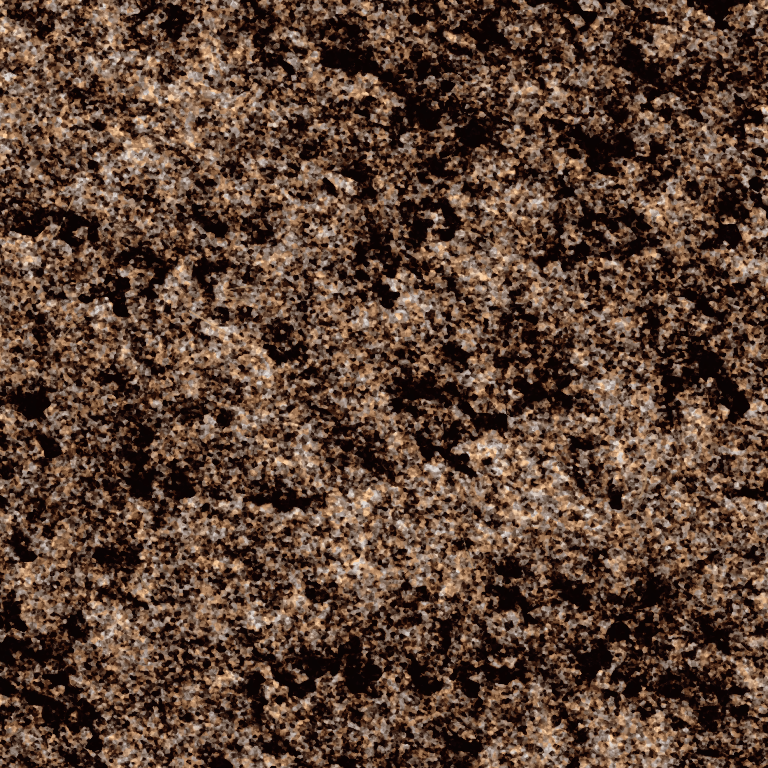
A WebGL 1 fragment shader for this texture:

```glsl
precision highp float;
// Dry, loose soil under low light: tan grains, black voids and a few straws.
// Smooth cellular noise at five scales is summed into one roughly normal
// "exposure" value, which a six-colour earth ramp turns into tones.

uniform vec2 u_resolution;

const vec3 VOID_BLACK = vec3(0.07, 0.02, 0.02);
const vec3 DEEP_BROWN = vec3(0.19, 0.09, 0.05);
const vec3 EARTH      = vec3(0.31, 0.20, 0.14);
const vec3 CLAY       = vec3(0.44, 0.33, 0.25);
const vec3 SAND       = vec3(0.56, 0.45, 0.37);
const vec3 PALE_GRAIN = vec3(0.71, 0.60, 0.52);
const vec3 GLINT      = vec3(0.92, 0.83, 0.74);
const vec3 STRAW      = vec3(0.66, 0.53, 0.40);

vec3 hash3(vec2 p) {
  vec3 q = fract(p.xyx * vec3(0.1031, 0.1030, 0.0973));
  q += dot(q, q.yxz + 33.33);
  return fract((q.xxy + q.yzz) * q.zyx);
}

vec2 rotate(vec2 p, float angle) {
  float c = cos(angle), s = sin(angle);
  return vec2(c * p.x + s * p.y, c * p.y - s * p.x);
}

// Random cell tones blended by distance; mean 0, deviation near 1.
float cellTone(vec2 p, float seed) {
  vec2 cell = floor(p), f = fract(p);
  float toneSum = 0.0, weightSum = 0.0;
  for (int y = -1; y <= 1; y++) {
    for (int x = -1; x <= 1; x++) {
      vec2 offset = vec2(float(x), float(y));
      vec3 rnd = hash3(cell + offset + seed);
      vec2 d = offset + rnd.xy - f;
      float weight = exp(-8.0 * dot(d, d));
      toneSum += weight * rnd.z;
      weightSum += weight;
    }
  }
  return (toneSum / weightSum - 0.5) / 0.24;
}

// Blend to the next colour as the exposure passes from lo to hi.
vec3 rampStep(vec3 base, vec3 next, float lo, float hi, float v) {
  return mix(base, next, clamp((v - lo) / (hi - lo), 0.0, 1.0));
}

vec3 soilRamp(float v) {
  vec3 c = rampStep(VOID_BLACK * 0.5, VOID_BLACK, -1.8, -0.93, v);
  c = rampStep(c, DEEP_BROWN, -0.93, -0.49, v);
  c = rampStep(c, EARTH, -0.49, -0.07, v);
  c = rampStep(c, CLAY, -0.07, 0.37, v);
  c = rampStep(c, SAND, 0.37, 0.91, v);
  c = rampStep(c, PALE_GRAIN, 0.91, 1.77, v);
  return rampStep(c, GLINT, 1.77, 2.9, v);
}

// Coverage of a thin bent fibre centred on the origin.
float fibre(vec2 p, float halfLength, float bend, float width, float pixel) {
  float across = abs(p.y - bend * p.x * p.x);
  float side = 1.0 - smoothstep(width, width + pixel, across);
  return side * (1.0 - smoothstep(0.7 * halfLength, halfLength, abs(p.x)));
}

float pebble(vec2 p, float radius) {
  return 1.0 - smoothstep(0.6 * radius, radius, length(p * vec2(1.0, 1.25)));
}

void main() {
  float pixel = 1.0 / u_resolution.y;
  vec2 p = gl_FragCoord.xy * pixel;

  // Clods and hollows lean down to the right.
  vec2 lean = rotate(p, -0.4) * vec2(0.85, 1.15);
  float dust  = cellTone(p * 330.0, 11.0);
  float grain = cellTone(rotate(p, -0.3) * vec2(175.0, 205.0), 47.0);
  float clump = cellTone(lean * 64.0, 83.0);
  float warp  = 0.25 * clump;
  float hollow = cellTone(lean * 25.0 + vec2(warp, -warp), 131.0);
  float broad = cellTone(lean * 5.0, 179.0);

  float exposure = 0.10 + 0.38 * dust + 0.68 * grain + 0.42 * clump
                 + 0.36 * hollow + 0.18 * broad;
  // The deepest hollows fall into full shadow.
  float pit = smoothstep(0.9, 1.9, -hollow - 0.45 * clump - 0.2 * broad);
  exposure -= 1.1 * pit;

  // A few pale pebbles, still roughened by the grains.
  for (int i = 0; i < 9; i++) {
    vec3 rnd = hash3(vec2(float(i) * 7.3, 5.1));
    float stone = pebble(p - rnd.xy, mix(0.006, 0.013, rnd.z));
    exposure = mix(exposure, 0.85 + 0.3 * grain, 0.75 * stone);
  }

  vec3 color = soilRamp(exposure);

  // Grains drift between rusty and greyish.
  float hue = smoothstep(-1.6, 1.6, cellTone(p * 150.0, 223.0));
  color *= mix(vec3(1.07, 0.97, 0.83), vec3(0.95, 1.02, 1.12), hue);

  // Scattered dry straws, partly buried.
  for (int i = 0; i < 10; i++) {
    vec3 place = hash3(vec2(float(i) * 3.7, 61.0));
    vec3 shape = hash3(vec2(float(i) * 5.9, 97.0));
    vec2 q = rotate(p - place.xy, 3.14 * place.z);
    float cover = fibre(q, mix(0.015, 0.04, shape.x),
                        mix(-8.0, 8.0, shape.y), 0.0006, pixel);
    float buried = smoothstep(-1.4, 0.4, exposure + 0.5);
    color = mix(color, STRAW * mix(0.8, 1.2, shape.z), 0.75 * cover * buried);
  }

  gl_FragColor = vec4(color, 1.0);
}
```
